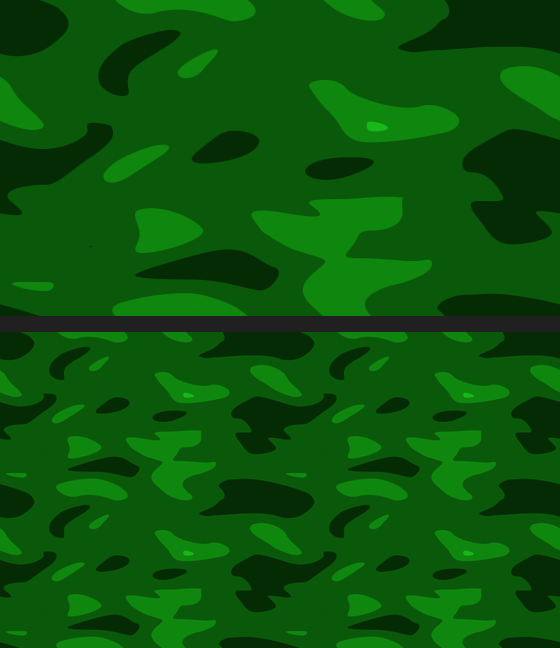
Top, the tile; bottom, the same tile 2 across and 2 down.
A WebGL 2 fragment shader for this pattern:

```glsl
#version 300 es
precision highp float;
// Seamless green camouflage: smooth wrapping noise cut into flat colour bands.

uniform vec2 u_resolution;
out vec4 fragColor;

const vec3 DARK_GREEN   = vec3(0.02, 0.17, 0.02);
const vec3 BASE_GREEN   = vec3(0.04, 0.35, 0.04);
const vec3 LIGHT_GREEN  = vec3(0.06, 0.53, 0.06);
const vec3 BRIGHT_GREEN = vec3(0.09, 0.72, 0.09);

// Noise heights at which one colour gives way to the next.
const float BASE_LEVEL   = 0.27;
const float LIGHT_LEVEL  = 0.746;
const float BRIGHT_LEVEL = 0.985;

const int CELLS = 8;                        // noise cells per side, a power of two
const vec2 BEND_AMOUNT = vec2(0.35, 0.25);  // in cells
const vec2 BEND_WAVES  = vec2(3.0, 2.0);    // whole waves per tile
const float TAU = 6.2831853;

// Shuffles the cell indices, so every height occurs exactly once per tile.
float cellHeight(ivec2 cell) {
    cell &= CELLS - 1;
    int last = CELLS * CELLS - 1;
    int index = cell.x + CELLS * cell.y;
    for (int i = 0; i < 2; i++) {
        index = (index * (2 * index + 1)) & last;
        index ^= index >> 3;
    }
    return float(index) / float(last);
}

float wrappingNoise(vec2 p) {
    ivec2 cell = ivec2(floor(p));
    vec2 t = smoothstep(0.0, 1.0, fract(p));
    float lower = mix(cellHeight(cell), cellHeight(cell + ivec2(1, 0)), t.x);
    float upper = mix(cellHeight(cell + ivec2(0, 1)), cellHeight(cell + ivec2(1, 1)), t.x);
    return mix(lower, upper, t.y);
}

// Two periodic shears tilt the patches and keep their areas.
vec2 bend(vec2 p) {
    vec2 frequency = TAU * BEND_WAVES / float(CELLS);
    p.x += BEND_AMOUNT.x * sin(frequency.x * p.y);
    p.y += BEND_AMOUNT.y * sin(frequency.y * p.x);
    return p;
}

// Antialiased step, one pixel wide.
float above(float level, float height, float pixelWidth) {
    return clamp((height - level) / pixelWidth + 0.5, 0.0, 1.0);
}

void main() {
    vec2 uv = gl_FragCoord.xy / u_resolution;
    float height = wrappingNoise(bend(uv * float(CELLS)));
    float pixelWidth = max(fwidth(height), 1e-4);

    vec3 color = mix(DARK_GREEN, BASE_GREEN, above(BASE_LEVEL, height, pixelWidth));
    color = mix(color, LIGHT_GREEN, above(LIGHT_LEVEL, height, pixelWidth));
    color = mix(color, BRIGHT_GREEN, above(BRIGHT_LEVEL, height, pixelWidth));
    fragColor = vec4(color, 1.0);
}
```
